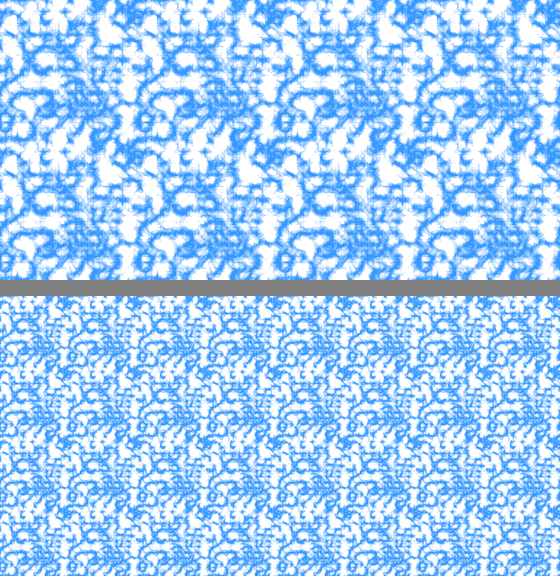
Top: one tile. Bottom: repeated 2 by 2.
Write a WebGL 1 fragment shader that draws this texture.

```glsl
precision highp float;
// Crackled white clouds split by blue veins: a square turbulence tile, four across and two down.
// Absolute values of wrapped gradient noise are summed over five octaves; their creases form
// the veins, and a clamped ramp turns the sum from blue to white.
uniform vec2 u_resolution;

// Unit gradient at a lattice corner, wrapped to the period of its octave
vec2 cornerGradient(vec2 corner, float period, float seed) {
  vec2 wrapped = mod(corner, period) + seed * vec2(17.3, 41.7);
  vec3 h = fract(wrapped.xyx * vec3(0.1031, 0.1030, 0.0973));
  h += dot(h, h.yzx + 33.33);
  float angle = 6.28319 * fract((h.x + h.y) * h.z);
  return vec2(cos(angle), sin(angle));
}

float gradientNoise(vec2 p, float period, float seed) {
  vec2 cell = floor(p);
  vec2 f = p - cell;
  vec2 fade = f * f * f * (f * (f * 6.0 - 15.0) + 10.0);
  vec2 e = vec2(1.0, 0.0);
  float a = dot(cornerGradient(cell, period, seed), f);
  float b = dot(cornerGradient(cell + e.xy, period, seed), f - e.xy);
  float c = dot(cornerGradient(cell + e.yx, period, seed), f - e.yx);
  float d = dot(cornerGradient(cell + e.xx, period, seed), f - e.xx);
  return mix(mix(a, b, fade.x), mix(c, d, fade.x), fade.y);
}

// Each octave doubles the frequency and nearly halves the strength
float turbulence(vec2 p) {
  float sum = 0.0;
  float strength = 1.0;
  float frequency = 6.0;
  for (int octave = 0; octave < 5; octave++) {
    sum += strength * abs(gradientNoise(p * frequency, frequency, float(octave) + 2.0));
    strength *= 0.55;
    frequency *= 2.0;
  }
  return sum;
}

void main() {
  vec2 tile = gl_FragCoord.xy / u_resolution * vec2(4.0, 2.0);
  float cloud = clamp((turbulence(tile) - 0.182) / 0.304, 0.0, 1.0);
  vec3 veinBlue = vec3(0.21, 0.595, 1.0);
  gl_FragColor = vec4(mix(veinBlue, vec3(1.0), cloud), 1.0);
}
```
